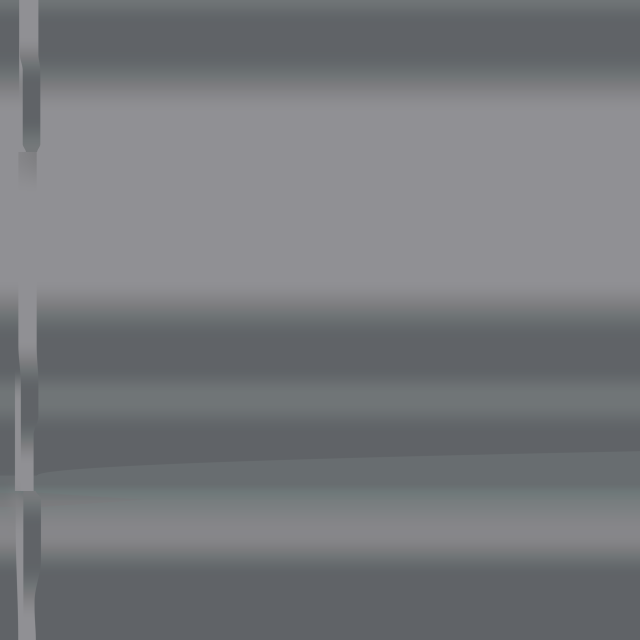
Reproduce this texture procedurally as a WebGL 2 fragment shader.

```glsl
#version 300 es
precision highp float;
// Soft horizontal grey bands crossed by a narrow, broken vertical seam.

uniform vec2 u_resolution;
out vec4 fragColor;

const vec3 SLATE = vec3(0.375, 0.390, 0.405);
const vec3 MOSS  = vec3(0.440, 0.460, 0.467);
const vec3 ASH   = vec3(0.485, 0.485, 0.495);
const vec3 SILVER = vec3(0.565, 0.565, 0.580);

// Maps a brightness level to the four-stop grey ramp.
vec3 greyRamp(float level) {
    vec3 c = mix(SLATE, MOSS, clamp(level / 0.36, 0.0, 1.0));
    c = mix(c, ASH, clamp((level - 0.36) / 0.2, 0.0, 1.0));
    return mix(c, SILVER, clamp((level - 0.56) / 0.44, 0.0, 1.0));
}

// Soft plateau rising from a to b and falling from c to d.
float plateau(float a, float b, float c, float d, float v) {
    return smoothstep(a, b, v) * (1.0 - smoothstep(c, d, v));
}

// Antialiased span between two edges.
float span(float left, float right, float v, float blur) {
    return smoothstep(left - blur, left + blur, v)
         * (1.0 - smoothstep(right - blur, right + blur, v));
}

// Broad bands, with depth measured down from the top edge.
vec3 bands(float x, float depth, float blur) {
    float level = 0.36 * (1.0 - smoothstep(-0.005, 0.035, depth));
    level += plateau(0.080, 0.178, 0.435, 0.530, depth);
    level += 0.36 * plateau(0.575, 0.617, 0.628, 0.675, depth);

    // Faint sheet under a rising square-root curve.
    float curve = 0.743 - 0.038 * sqrt(max(x - 0.058, 0.0) / 0.942);
    float sheet = smoothstep(curve - blur, curve + blur, depth);
    float fall = 1.0 - smoothstep(0.835, 0.900, depth);
    float glow = 0.45 * smoothstep(0.735, 0.785, depth)
               + 0.31 * smoothstep(0.772, 0.830, depth);
    float line = 0.03 * smoothstep(0.781 - blur, 0.781 + blur, depth);
    level += max(0.19 * sheet * (1.0 - smoothstep(0.8, 0.86, depth)), (glow + line) * fall);

    // Cool tint on the glow, left neutral inside a thin wedge.
    float wedgeHalf = 0.011 * clamp((0.225 - x) / 0.16, 0.0, 1.0);
    float wedge = (1.0 - smoothstep(wedgeHalf - 0.001, wedgeHalf + 0.001, abs(depth - 0.781)))
                * step(x, 0.225);
    float cool = plateau(0.752, 0.770, 0.792, 0.822, depth) * (1.0 - wedge);
    return greyRamp(level) + cool * vec3(-0.006, 0.012, 0.009);
}

// Brightness along the seam, in three broken lengths.
float seamLevel(float depth, float across) {
    if (depth < 0.238)
        return 1.0 - smoothstep(0.055, 0.130, depth) + 0.45 * smoothstep(0.185, 0.235, depth);
    if (depth < 0.767) {
        float shade = (0.22 + 0.16 * across) * (1.0 - smoothstep(0.238, 0.306, depth));
        return 1.0 - shade - plateau(0.530, 0.610, 0.655, 0.728, depth);
    }
    return 0.5 * (1.0 - smoothstep(0.767, 0.820, depth)) + smoothstep(0.880, 0.970, depth);
}

// Left and right edges of the seam.
vec2 seamEdges(float depth) {
    if (depth < 0.238) {
        vec2 e = mix(vec2(0.031, 0.060), vec2(0.0355, 0.063), smoothstep(0.085, 0.110, depth));
        float taper = 0.005 * smoothstep(0.225, 0.238, depth);
        return e + vec2(taper, -taper);
    }
    if (depth < 0.767) {
        vec2 e = mix(vec2(0.0287, 0.0573), vec2(0.0326, 0.0600), smoothstep(0.540, 0.600, depth));
        return mix(e, vec2(0.0326, 0.0525), smoothstep(0.650, 0.680, depth));
    }
    vec2 e = mix(vec2(0.0365, 0.0560), vec2(0.0365, 0.0640), smoothstep(0.767, 0.780, depth));
    e.y = mix(e.y, 0.0540, smoothstep(0.875, 0.940, depth));
    return e + vec2(0.0, 0.002) * smoothstep(0.950, 1.0, depth);
}

void main() {
    vec2 p = gl_FragCoord.xy / u_resolution;
    float depth = 1.0 - p.y;
    float blur = max(0.0009, 0.7 / min(u_resolution.x, u_resolution.y));
    vec3 colour = bands(p.x, depth, blur);

    // Pale slivers along the left side of the seam.
    float upper = span(0.030, 0.0365, p.x, blur) * (1.0 - smoothstep(0.100, 0.165, depth));
    float middle = span(0.0234, 0.034, p.x, blur) * smoothstep(0.575, 0.630, depth)
                 * (1.0 - step(0.767, depth));
    float drift = 0.0245 + 0.004 * smoothstep(0.82, 1.0, depth);
    float lower = span(drift, 0.038, p.x, blur) * smoothstep(0.767, 0.840, depth);
    colour = mix(colour, SILVER, max(upper, max(middle, lower)));

    // Soft halo beside the lower break.
    float halo = exp(-pow((p.x - 0.025) / 0.012, 2.0) - pow((depth - 0.79) / 0.025, 2.0));
    colour = mix(colour, ASH + 0.03, 0.55 * halo);

    // Seam body.
    vec2 edges = seamEdges(depth);
    float across = clamp((p.x - edges.x) / (edges.y - edges.x), 0.0, 1.0);
    float body = span(edges.x, edges.y, p.x, blur);
    colour = mix(colour, greyRamp(seamLevel(depth, across)), body);

    fragColor = vec4(colour, 1.0);
}
```
